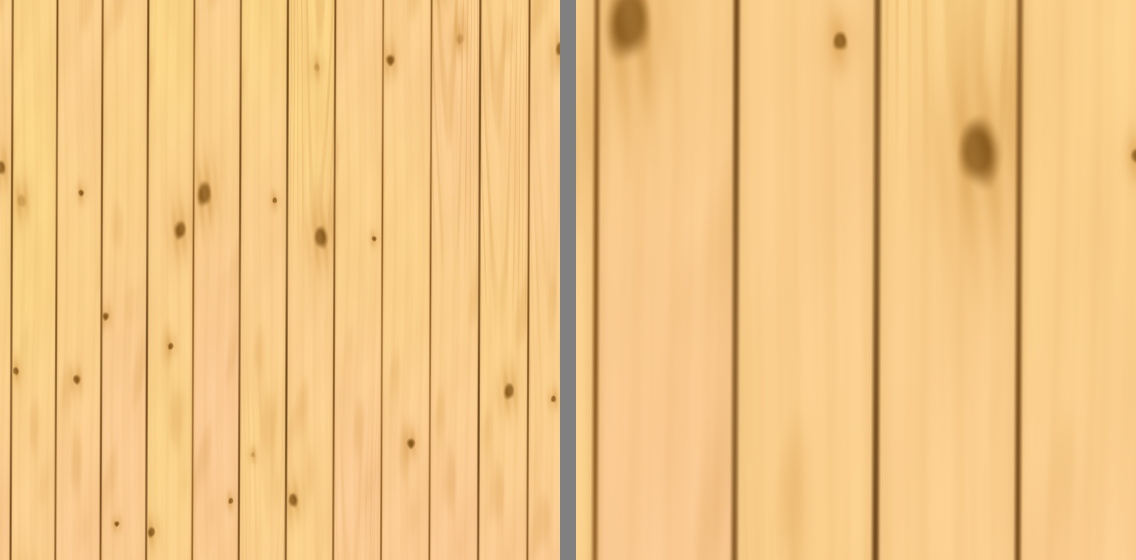
Left: the whole. Right: its middle third, enlarged.
Reproduce this texture procedurally as a WebGL 1 fragment shader.

```glsl
precision highp float;
uniform vec2 u_resolution;

#define FIRST_SEAM 0.0208
#define PLANK_WIDTH 0.0795
#define WIDTH_GROWTH 0.0004
#define SEAM_TILT 0.004
#define SEAM_HALF 0.0016
#define KNOT_ROWS 4.0
#define KNOT_CHANCE 0.56
#define YELLOW_PINE vec3(0.985, 0.835, 0.535)
#define PINK_PINE vec3(0.985, 0.795, 0.585)
#define GRAIN_COLOR vec3(0.86, 0.64, 0.34)
#define KNOT_COLOR vec3(0.51, 0.33, 0.09)
#define SEAM_COLOR vec3(0.50, 0.32, 0.12)

float hash(vec2 p) {
  return fract(sin(dot(p, vec2(127.1, 311.7))) * 43758.5);
}

// Plank number plus position across it; planks widen slowly to the right
float plankCoord(float x) {
  float a = PLANK_WIDTH;
  float b = WIDTH_GROWTH;
  return (sqrt(a * a + 4.0 * b * (x - FIRST_SEAM)) - a) / (2.0 * b);
}

// Soft irregular blotches from layered sines
float mottle(vec2 p, float seed) {
  float n = sin(p.x * 55.0 + seed + 2.0 * sin(p.y * 9.0 + seed));
  n += sin(p.y * 17.0 + seed * 1.7 + 1.5 * sin(p.x * 70.0));
  n += 0.5 * sin(p.y * 41.0 - p.x * 90.0 + seed * 2.3);
  return n / 2.5;
}

// Fine streaks and nested arches running along the plank
float woodGrain(vec2 p, float seed, float archAmount) {
  float x = p.x + 0.003 * sin(p.y * 6.0 + seed);
  float streaks = 0.6 * sin(x * 260.0 + seed)
                + 0.3 * sin(x * 610.0 + seed * 3.0 + sin(p.y * 8.0))
                + 0.1 * sin(x * 1100.0 + 2.0 * sin(p.y * 5.0 + seed));
  float off = x + 0.012 * sin(seed);
  float arches = sin(off * off * 12000.0 - p.y * 16.0 + seed);
  float fade = smoothstep(-0.3, 0.8, sin(p.y * 5.0 + seed * 2.0));
  return 0.04 + 0.09 * streaks + archAmount * fade * 0.28 * smoothstep(0.1, 1.0, arches);
}

// x: dark core, y: stained halo, strongest of the nearby knots
vec2 knots(vec2 p, float plank) {
  vec2 result = vec2(0.0);
  float row = floor(p.y * KNOT_ROWS);
  for (int i = -1; i <= 1; i++) {
    vec2 cell = vec2(plank, row + float(i));
    float present = step(hash(cell + 3.1), KNOT_CHANCE);
    float sizePick = hash(cell + 7.7);
    float radius = mix(0.0045, 0.0145, sizePick * sizePick);
    vec2 center = vec2((hash(cell + 1.3) - 0.5) * 0.07,
                       (cell.y + 0.15 + 0.7 * hash(cell + 5.9)) / KNOT_ROWS);
    vec2 q = (p - center) / radius;
    q.y /= mix(1.1, 1.65, sizePick);
    float wobble = 0.12 * sin(3.0 * q.x + plank) * sin(2.0 * q.y + 1.0);
    float dist = length(q) + wobble;
    float solid = mix(0.3, 1.0, step(0.2, hash(cell + 9.4)));
    float core = (1.0 - smoothstep(0.4, 1.2, dist)) * solid;
    core *= 0.9 + 0.1 * sin(q.x * 2.5 + q.y + plank);
    vec2 stain = q * vec2(0.55, 0.34);
    float halo = exp(-dot(stain, stain)) * (0.75 + 0.25 * sin(p.x * 400.0 + p.y * 40.0));
    result = max(result, present * vec2(core, halo));
  }
  return result;
}

void main() {
  vec2 uv = gl_FragCoord.xy / u_resolution;
  float pixel = 1.0 / u_resolution.x;

  // Plank layout
  float k = plankCoord(uv.x - SEAM_TILT * (uv.y - 0.5));
  float plank = floor(k);
  float across = fract(k);
  float width = PLANK_WIDTH + 2.0 * WIDTH_GROWTH * k;
  vec2 p = vec2((across - 0.5) * width, uv.y);
  float seed = 6.28 * hash(vec2(plank, 2.0));

  // Wood tone, yellow at upper left and pinker toward lower right
  float warmth = 0.55 * uv.x + 0.45 * (1.0 - uv.y);
  warmth += 0.6 * (hash(vec2(plank, 4.0)) - 0.5);
  warmth += 0.2 * sin(uv.y * 7.0 + seed);
  vec3 color = mix(YELLOW_PINE, PINK_PINE, clamp(warmth, 0.0, 1.0));
  color *= 1.0 + vec3(0.01, 0.018, 0.03) * mottle(p, seed);

  // Grain, with arches on some planks, and broad smudges
  float archAmount = smoothstep(0.45, 0.9, hash(vec2(plank, 6.0)));
  float grain = woodGrain(p, seed, archAmount);
  grain += 0.3 * smoothstep(0.4, 1.0, mottle(p * vec2(1.0, 0.8), seed + 2.0));
  color = mix(color, GRAIN_COLOR, clamp(grain, 0.0, 1.0));

  // Knots
  vec2 knot = knots(p, plank);
  color = mix(color, GRAIN_COLOR * vec3(0.95, 0.9, 0.75), 0.55 * knot.y);
  color = mix(color, KNOT_COLOR, 0.95 * knot.x);

  // Seams of uneven darkness with a soft shaded border
  float seamDist = min(across, 1.0 - across) * width;
  float seamPick = hash(vec2(floor(k + 0.5), 8.0));
  float halfWidth = SEAM_HALF * mix(0.85, 1.2, seamPick);
  float soft = max(0.0017, pixel * 0.75);
  float seam = 1.0 - smoothstep(halfWidth - soft, halfWidth + soft, seamDist);
  float wear = 0.86 + 0.1 * sin(uv.y * 11.0 + seamPick * 20.0);
  color = mix(color, GRAIN_COLOR * 0.95, 0.6 * exp(-seamDist / 0.0022));
  color = mix(color, SEAM_COLOR * mix(1.1, 0.8, seamPick), seam * wear);

  gl_FragColor = vec4(min(color, 1.0), 1.0);
}
```
